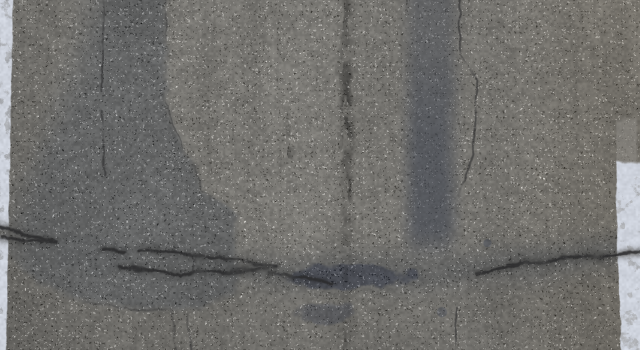
This texture is drawn by a Shadertoy shader. Its source:

```glsl
#define ASPHALT vec3(.468, .462, .445)
#define WORN vec3(.372, .378, .382)
#define TYRE vec3(.315, .328, .355)
#define WET vec3(.275, .288, .325)
#define CRACK vec3(.17, .17, .175)
#define PAINT vec3(.83, .85, .89)
#define GRAIN .17
#define SPECKS .17
#define CRACK_WIDTH .0048
#define CRACK_WOBBLE .022

float hash(vec2 p) {
    return fract(sin(dot(p, vec2(127.1, 311.7))) * 43758.5);
}

float noise(vec2 p) {
    vec2 i = floor(p), f = fract(p);
    f = f * f * (3. - 2. * f);
    return mix(mix(hash(i), hash(i + vec2(1, 0)), f.x),
               mix(hash(i + vec2(0, 1)), hash(i + 1.), f.x), f.y);
}

float fbm(vec2 p) {
    float sum = 0., amp = .533;
    for (int i = 0; i < 4; i++) {
        sum += amp * noise(p);
        p = p * 2.03 + 17.3;
        amp *= .5;
    }
    return sum;
}

float rise(float a, float b, float x) { return smoothstep(a, b, x); }
float fall(float a, float b, float x) { return 1. - rise(a, b, x); }
float bell(float x, float width) { return exp(-x * x / (width * width)); }

float blob(vec2 p, vec2 center, vec2 radius) {
    return fall(.75, 1.1, length((p - center) / radius) + fbm(p * 22.) - .5);
}

float segment(vec2 p, vec4 s) {
    vec2 a = p - s.xy, b = s.zw - s.xy;
    return length(a - b * clamp(dot(a, b) / dot(b, b), 0., 1.));
}

// Elongated stones, one per grid cell
float stones(vec2 p, float seed) {
    vec2 cell = floor(p) + seed, f = fract(p) - .5;
    float t = 6.283 * hash(cell + 9.), c = cos(t), s = sin(t);
    f = mat2(c, s, -s, c) * (f - .22 * vec2(c, s));
    return fall(.1, .3, length(f * vec2(.8, 1.4))) * rise(.7, 1., hash(cell));
}

const vec4 ACROSS[10] = vec4[](
    vec4(0, .352, .16, .305), vec4(0, .32, .12, .312),
    vec4(.29, .29, .36, .275), vec4(.4, .288, .64, .262),
    vec4(.64, .262, .79, .233), vec4(.345, .238, .51, .219),
    vec4(.51, .219, .77, .232), vec4(.77, .218, .95, .19),
    vec4(1.36, .215, 1.5, .25), vec4(1.45, .245, 1.83, .278));
const vec4 HAIR[10] = vec4[](
    vec4(.298, 1, .29, .74), vec4(.292, .68, .298, .5),
    vec4(.49, .115, .503, 0), vec4(.536, .1, .548, 0),
    vec4(1.305, .12, 1.3, 0), vec4(1.312, 1, 1.318, .845),
    vec4(1.318, .845, 1.362, .77), vec4(1.362, .77, 1.352, .56),
    vec4(1.352, .56, 1.31, .44), vec4(.555, .275, .55, .22));

void mainImage(out vec4 fragColor, in vec2 fragCoord) {
    vec2 p = fragCoord / iResolution.y;
    float px = 1. / iResolution.y, cloud = fbm(p * 5.) - .5;
    vec2 wobble = vec2(fbm(p * 28.), fbm(p * 28. + 41.)) - .5;
    vec2 q = p + CRACK_WOBBLE * wobble;

    // Asphalt with long streaks along the lane
    float streak = noise(p * vec2(22, 1.3)) - .5;
    vec3 col = ASPHALT * (1. + .07 * streak + .12 * cloud);
    col *= mix(vec3(1), vec3(.97, .955, .93), rise(1.3, 1.8, p.x));
    col *= 1. - .08 * fall(.05, .3, p.x) - .06 * fall(.1, .4, p.y);

    // Worn patch, sharp on its right and lower edges
    float wornRight = .476 + .11 * fall(.42, .72, q.y) + .09 * fall(.38, .46, q.y);
    float wornLeft = .23 * rise(.28, .9, p.y);
    float wornLow = .105 + .19 * exp(-7. * q.x) + .07 * rise(.5, .75, q.x);
    float worn = fall(-.015, .015, q.x - wornRight) * rise(-.015, .02, q.y - wornLow)
               * rise(-.07, .09, p.x - wornLeft + .1 * cloud);
    col = mix(col, WORN * (1. + .15 * cloud), .85 * worn);

    // Tyre track and dark seam across the lane
    float track = rise(1.13, 1.2, p.x) * fall(1.26, 1.33, p.x + .03 * cloud)
                * rise(.22, .36, p.y) * (1. - .38 * rise(.55, .95, p.y));
    col = mix(col, TYRE, .85 * track);
    float seamY = .23 + .045 * rise(1.4, 1.8, p.x);
    float seam = bell(p.y - seamY + .06 * cloud, .055) * rise(.55, .75, p.x);
    col = mix(col, WORN * .94, .65 * seam);

    // Damp patches and small round stains
    col = mix(col, WET, .8 * blob(p, vec2(.985, .212), vec2(.2, .034)));
    col = mix(col, WET, .5 * blob(p, vec2(.93, .105), vec2(.085, .035)));
    col = mix(col, WORN, .6 * blob(p, vec2(.28, .28), vec2(.11, .06)));
    col = mix(col, TYRE, .7 * blob(p, vec2(1.393, .305), vec2(.012)));
    col = mix(col, TYRE, .6 * blob(p, vec2(1.262, .107), vec2(.016)));

    // Broken oil drips along the lane centre
    float drips = rise(.42, .62, noise(p * vec2(75, 32)) + .25 * wobble.y);
    float amount = .3 + .7 * bell(p.y - .7, .15) + .5 * bell(p.y - .42, .07) + .4 * bell(p.y - 1., .08);
    float oil = bell(q.x - .99, .017) * amount * (.25 + .75 * drips);
    oil += .6 * drips * bell(p.x - .82, .016) * bell(p.y - .56, .07);
    col *= 1. - .42 * min(oil, 1.);

    // Grain and scattered stones
    float grain = noise(p * 150.) + .6 * noise(p * 85. + 7.) - .8;
    float rough = 1. - .45 * track;
    col *= 1. + GRAIN * rough * grain;
    for (float i = 0.; i < 3.; i++) {
        vec2 g = p * (62. + 27. * i);
        col += SPECKS * rough * (stones(g, i) - .75 * stones(g + 3.4, 20. + i));
    }

    // Painted lines, chipped where the seam crosses
    float left = fall(-px, px, p.x - mix(.018, .037, p.y) - .006 * wobble.x);
    left *= 1. - .9 * bell(q.y - .335, .025);
    float side = rise(-px, px, p.x - 1.762 - .012 * (fall(0., .4, p.y) + wobble.x));
    float right = side * fall(.53, .542, q.y) * (1. - .6 * bell(q.y - .273, .012));
    float ghost = side * fall(.65, .67, q.y) * fall(1.815, 1.825, p.x);
    col = mix(col, vec3(.56, .55, .53), .55 * ghost);
    float chips = 1. - .35 * rise(.58, .75, fbm(p * 45.));
    col = mix(col, PAINT * (.97 + .07 * grain), max(left, right) * chips);

    // Wide cracks across, hairlines along the lane and patch edges
    float wide = 1., thin = 1.;
    for (int i = 0; i < 10; i++) {
        wide = min(wide, segment(q, ACROSS[i]));
        thin = min(thin, segment(mix(p, q, .6), HAIR[i]));
    }
    float gaps = rise(.3, .55, fbm(p * 16. + 5.));
    float crack = fall(.2 * CRACK_WIDTH, CRACK_WIDTH + px, wide) * (.45 + .55 * gaps);
    crack = max(crack, fall(0., .6 * CRACK_WIDTH + px, thin) * (.2 + .5 * gaps));
    float rim = fall(0., .005, abs(q.x - wornRight)) * rise(.4, .5, p.y);
    rim += fall(0., .006, abs(q.y - wornLow)) * rise(.2, .3, p.x) * fall(.55, .7, p.x);
    crack = max(crack, .4 * rim * gaps);
    col *= 1. - .18 * bell(wide, .014);
    fragColor = vec4(mix(col, CRACK, .85 * crack), 1);
}
```
